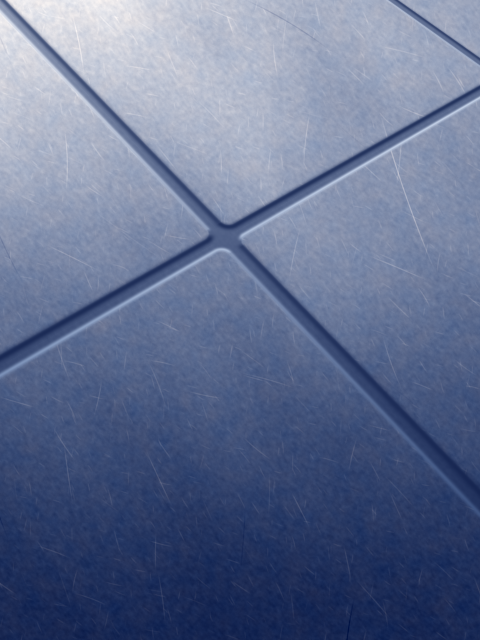
Give the GLSL for this texture, as a WebGL 1 fragment shader.

```glsl
precision highp float;
// Scuffed blue tiles seen at a slant, split by rounded grooves.
// Two vanishing points turn the canvas into a repeating tile plane; a rounded
// box distance shapes the grooves, and gradient noise and hairlines wear them.
uniform vec2 u_resolution;

// Plane layout, in canvas widths
const vec2 VANISH_LEFT = vec2(-1.78, 3.177);
const vec2 VANISH_RIGHT = vec2(2.43, 1.958);
const vec2 CROSSING = vec2(0.469, 0.8385);
const vec2 TILE_SIZE = vec2(0.566, 0.62);
const float GROOVE_HALF = 0.0098;
const float CORNER_RADIUS = 0.011;
const float WEAR_ANGLE = 1.0;

vec2 hash2(vec2 p) {
  p = vec2(dot(p, vec2(127.1, 311.7)), dot(p, vec2(269.5, 183.3)));
  return fract(sin(p) * 43758.5);
}

float corner(vec2 cell, vec2 offset) {
  return dot(hash2(cell) * 2.0 - 1.0, offset);
}

float gradientNoise(vec2 p) {
  vec2 i = floor(p), f = fract(p);
  vec2 s = f * f * f * (f * (f * 6.0 - 15.0) + 10.0);
  vec2 e = vec2(1.0, 0.0);
  float low = mix(corner(i, f), corner(i + e.xy, f - e.xy), s.x);
  float high = mix(corner(i + e.yx, f - e.yx), corner(i + e.xx, f - e.xx), s.x);
  return mix(low, high, s.y);
}

float fbm(vec2 p) {
  float sum = 0.0, amp = 1.0;
  for (int i = 0; i < 4; i++) {
    sum += amp * gradientNoise(p);
    p = mat2(1.6, 1.2, -1.2, 1.6) * p + 3.7;
    amp *= 0.5;
  }
  return sum;
}

vec2 rotate(vec2 p, float a) {
  float c = cos(a), s = sin(a);
  return vec2(c * p.x - s * p.y, s * p.x + c * p.y);
}

// Signed distance to the line a-b, positive on its left
float lineSide(vec2 p, vec2 a, vec2 b) {
  vec2 d = normalize(b - a);
  return dot(p - a, vec2(-d.y, d.x));
}

// Rounded box: xy is the outward normal, z the signed distance
vec3 roundedBox(vec2 p, vec2 halfSize, float radius) {
  vec2 q = abs(p) - halfSize + radius;
  vec2 outer = max(q, 0.0);
  vec2 flatSide = q.x > q.y ? vec2(1.0, 0.0) : vec2(0.0, 1.0);
  vec2 n = max(q.x, q.y) > 0.0 ? normalize(outer) : flatSide;
  float d = length(outer) + min(max(q.x, q.y), 0.0) - radius;
  return vec3(n * sign(p), d);
}

float bell(float x, float center, float width) {
  float k = (x - center) / width;
  return exp(-k * k);
}

// One slightly bent hairline per cell of a turned grid, near the wear angle
float hairline(vec2 p, float turn, float scale, float width, float seed) {
  vec2 g = rotate(p, turn) * scale, id = floor(g);
  vec2 r = hash2(id + seed), shift = hash2(id + seed + 7.3) - 0.5;
  vec2 c = rotate(fract(g) - 0.5 - shift * 0.3, WEAR_ANGLE - turn + (r.x - 0.5) * 1.7);
  float reach = 0.14 + 0.2 * r.y;
  float across = abs(c.y + (shift.x * 0.5) * c.x * c.x);
  float line = 1.0 - smoothstep(0.0, width * scale, across);
  float ends = 1.0 - smoothstep(0.3 * reach, reach, abs(c.x));
  return line * ends * r.y;
}

// Navy through slate to pale grey
vec3 blueRamp(float t) {
  t = clamp(t, -0.1, 1.2);
  return vec3(0.07, 0.13, 0.30) + vec3(0.50, 0.55, 0.55) * t
       + vec3(0.25, 0.15, 0.02) * t * t;
}

void main() {
  vec2 p = gl_FragCoord.xy / u_resolution.x;
  float pixel = 1.0 / u_resolution.x;
  float height = gl_FragCoord.y / u_resolution.y;

  // Perspective tile plane
  float depth = -lineSide(p, VANISH_LEFT, VANISH_RIGHT);
  vec2 plane = vec2(lineSide(p, VANISH_LEFT, CROSSING),
                    lineSide(p, CROSSING, VANISH_RIGHT)) / depth;
  vec2 local = mod(plane, TILE_SIZE) - 0.5 * TILE_SIZE;
  vec3 box = roundedBox(local, 0.5 * TILE_SIZE - GROOVE_HALF, CORNER_RADIUS);
  float soft = max(pixel / depth, 0.0014);

  // Sheen that fades toward the bottom, with cloudy smudges
  float sheen = 0.04 + 0.9 * mix(height, smoothstep(0.0, 1.0, height), 0.5);
  sheen += (0.5 - p.x) * 0.42 * height * height * height;
  float smudge = fbm(rotate(p, WEAR_ANGLE) * vec2(1.8, 3.6) + 4.0);
  float streaks = gradientNoise(rotate(p, WEAR_ANGLE) * vec2(38.0, 170.0))
                + gradientNoise(rotate(p, WEAR_ANGLE - 0.5) * vec2(45.0, 150.0) + 8.0);
  float grain = fbm(p * 85.0) + 0.6 * streaks;
  float surface = sheen + 0.12 * smudge * (0.4 + height) + 0.065 * grain;
  vec3 color = blueRamp(surface);
  color += vec3(0.05, 0.025, 0.0) * fbm(p * 22.0 + 9.0);

  // Hairline wear, from long scratches down to faint short fibres
  float scale = 1.7, strength = 1.0;
  for (int i = 0; i < 7; i++) {
    float k = float(i);
    float mark = hairline(p, k * 0.8, scale, max(0.0026, pixel), k * 17.0);
    color += strength * mark * (i == 1 ? vec3(-0.12, -0.11, -0.08) : vec3(0.16, 0.13, 0.09));
    scale *= 1.6;
    strength *= 0.84;
  }

  // Groove floor, shadowed walls and bright worn lips
  float facing = dot(box.xy, vec2(0.5, 0.95));
  float lit = smoothstep(0.0, 0.85, facing);
  float shaded = smoothstep(0.0, 0.75, -facing);
  float groove = smoothstep(-soft, soft, box.z);
  color = mix(color, blueRamp(0.64 * sheen + 0.025 * grain), groove);
  color = mix(color, blueRamp(0.2 * sheen - 0.06), 0.9 * shaded * bell(box.z, 0.0025, 0.0042));
  vec3 lip = blueRamp(sheen + 0.27) + vec3(-0.02, 0.02, 0.06);
  color = mix(color, lip, 0.9 * lit * bell(box.z, 0.0012, max(0.0026, soft)));

  gl_FragColor = vec4(clamp(color, 0.0, 1.0), 1.0);
}
```
